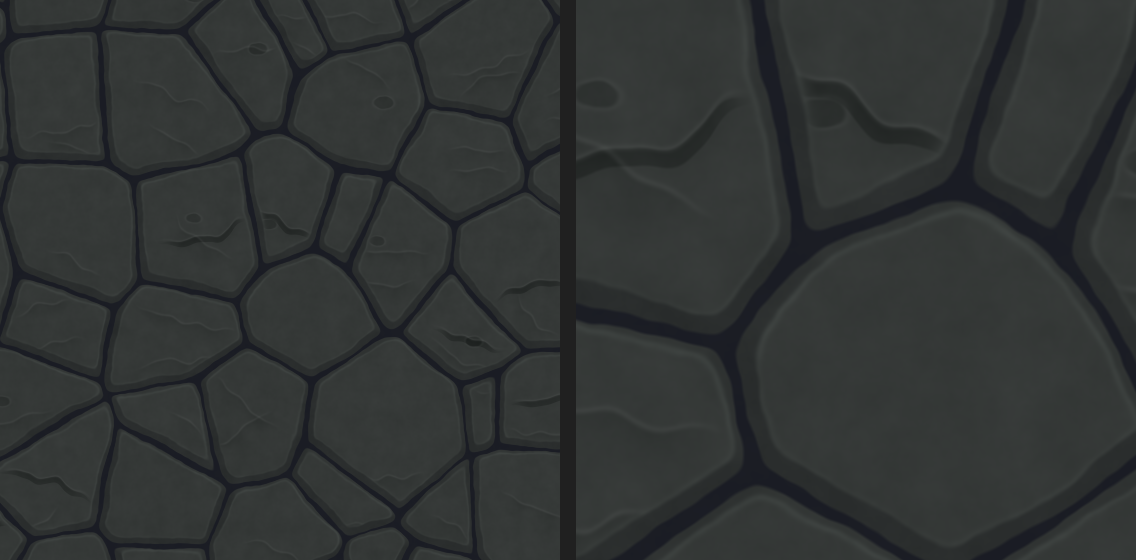
Left, the full canvas; right, a detail of the centre.
Give the GLSL for this texture, as a three.js fragment shader.

```glsl
// Draws dark, worn flagstones with bevelled rims, creases and pits over deep joints.
varying vec2 vUv;

const vec3 FACE = vec3(0.208, 0.222, 0.216);
const vec3 SIDE = vec3(0.166, 0.178, 0.177);
const vec3 JOINT = vec3(0.104, 0.112, 0.142);
const vec3 RIM = vec3(0.030, 0.034, 0.032);
const vec2 LIGHT = vec2(0.35, 0.94);
const float GRID = 5.3;         // stones across the canvas
const float JITTER = 0.92;      // scatter of the stone centres
const float SIZE_SPREAD = 0.44; // difference between large and small stones
const float ROUNDING = 230.0;   // higher gives sharper corners
const float HALF_GAP = 0.0040;
const float SOFT = 0.0012;      // edge smoothing
const float WARP = 0.010;       // waviness of the outlines
const float MOTTLE = 0.026;

vec3 hash3(vec2 c) {
  vec3 h = fract(c.xyx * vec3(0.1031, 0.1030, 0.0973));
  h += dot(h, h.yxz + 33.33);
  return fract((h.xxy + h.yzz) * h.zyx);
}

float corner(vec2 cell, vec2 offset) {
  return dot(hash3(cell + 71.0).xy * 2.0 - 1.0, offset);
}

float gradientNoise(vec2 p) {
  vec2 i = floor(p), f = p - i;
  vec2 u = f * f * f * (f * (f * 6.0 - 15.0) + 10.0);
  vec2 e = vec2(1.0, 0.0);
  return mix(mix(corner(i, f), corner(i + e, f - e), u.x),
             mix(corner(i + e.yx, f - e.yx), corner(i + 1.0, f - 1.0), u.x), u.y);
}

float fbm(vec2 p) {
  float sum = 0.0, amp = 0.6;
  for (int k = 0; k < 4; k++) {
    sum += amp * gradientNoise(p);
    p = p * 2.1 + 17.0;
    amp *= 0.6;
  }
  return sum;
}

// Stone centre in xy, size weight in z.
vec3 site(vec2 cell) {
  vec3 h = hash3(cell + 13.0);
  return vec3(cell + 0.5 + JITTER * (h.xy - 0.5), SIZE_SPREAD * h.z);
}

float power(vec2 p, vec3 s) {
  return dot(p - s.xy, p - s.xy) - s.z;
}

// Lit ridge with a soft shadow below it, sometimes split by a dark gash.
float crease(vec2 q, vec2 id, float seed) {
  vec3 r = hash3(id + seed), t = hash3(id + seed + 5.0);
  float angle = (r.x - 0.5) * 1.5;
  q -= (t.xy - 0.5) * vec2(0.04, 0.07);
  q = mat2(cos(angle), -sin(angle), sin(angle), cos(angle)) * q;
  float reach = mix(0.055, 0.115, r.y);
  float y = q.y + 6.0 * (t.z - 0.4) * q.x * q.x
          - 0.022 * gradientNoise(vec2(q.x * 26.0, r.z * 90.0));
  float taper = 1.0 - smoothstep(0.35 * reach, reach, abs(q.x));
  float ridge = exp(-pow(abs(y) / 0.0021, 2.0));
  float shadow = exp(min(y, 0.0) / 0.012) * smoothstep(0.001, -0.004, y);
  float width = 0.0055 * taper;
  float gash = smoothstep(width + SOFT, width - SOFT, abs(y + 0.006)) * step(0.78, r.z);
  return step(0.25, t.x) * taper * (0.030 * ridge - 0.024 * shadow - 0.045 * gash);
}

float pit(vec2 q, vec2 id) {
  vec3 r = hash3(id + 57.0);
  q -= (r.xy - 0.5) * 0.09;
  float d = length(q * vec2(1.0, 1.6)) - mix(0.010, 0.018, r.x);
  d += 0.003 * gradientNoise(q * 80.0 + id);
  float hollow = smoothstep(0.002, -0.002, d) * (0.030 + 0.5 * max(q.y, 0.0));
  float lip = exp(-pow(abs(d - 0.002) / 0.0025, 2.0)) * 0.018;
  return step(0.78, r.z) * (lip - hollow);
}

void main() {
  vec2 warp = vec2(fbm(vUv * 9.0), fbm(vUv * 9.0 + 40.0));
  vec2 p = (vUv + WARP * warp) * GRID;
  vec2 base = floor(p), id = base;
  vec3 own = site(base);
  float nearest = 1e3;
  for (int j = -2; j <= 2; j++) for (int i = -2; i <= 2; i++) {
    vec2 cell = base + vec2(i, j);
    vec3 s = site(cell);
    float d = power(p, s);
    if (d < nearest) { nearest = d; own = s; id = cell; }
  }

  // Rounded distance to the joint, with its outward direction.
  float total = 1e-25;
  vec2 outward = vec2(0.0);
  for (int j = -2; j <= 2; j++) for (int i = -2; i <= 2; i++) {
    vec2 cell = base + vec2(i, j);
    if (distance(cell, id) < 0.5) continue;
    vec3 s = site(cell);
    vec2 delta = s.xy - own.xy;
    float span = max(length(delta), 0.01);
    float w = exp(-ROUNDING * (power(p, s) - nearest) / (2.0 * span * GRID));
    total += w;
    outward += w * delta / span;
  }
  float gap = HALF_GAP + 0.005 * gradientNoise(vUv * 9.0);
  float inset = -log(total) / ROUNDING - gap;
  float lit = dot(outward / total, LIGHT);

  // Worn face.
  vec2 q = vUv - own.xy / GRID;
  float relief = crease(q, id, 3.0) + crease(q + vec2(0.0, 0.05), id, 29.0) + pit(q, id);
  float tone = MOTTLE * (fbm(vUv * 26.0) + 0.25 * fbm(vUv * 90.0));
  tone += 0.005 * (hash3(id + 91.0).x - 0.5);
  vec3 color = FACE + tone + relief * smoothstep(0.006, 0.022, inset);
  color -= 0.010 * exp(-max(inset, 0.0) / 0.018) * (0.5 - 0.5 * lit);

  // Bevelled side, bright rim, then the joint.
  float bevel = mix(0.0125, 0.004, 0.5 + 0.5 * lit);
  bevel += 0.006 * gradientNoise(vUv * 16.0 + 5.0);
  vec3 side = mix(SIDE, FACE, 0.75 * max(lit, 0.0)) + tone;
  color = mix(side, color, smoothstep(bevel - 0.002, bevel + 0.0015, inset));
  float rim = exp(-pow(abs(inset - bevel - 0.001) / 0.0022, 2.0));
  color += RIM * rim * (0.6 + 0.35 * lit + fbm(vUv * 14.0 + 3.0));
  vec3 joint = JOINT + 0.008 * fbm(vUv * 30.0);
  gl_FragColor = vec4(mix(joint, color, smoothstep(-SOFT, SOFT, inset)), 1.0);
}
```
